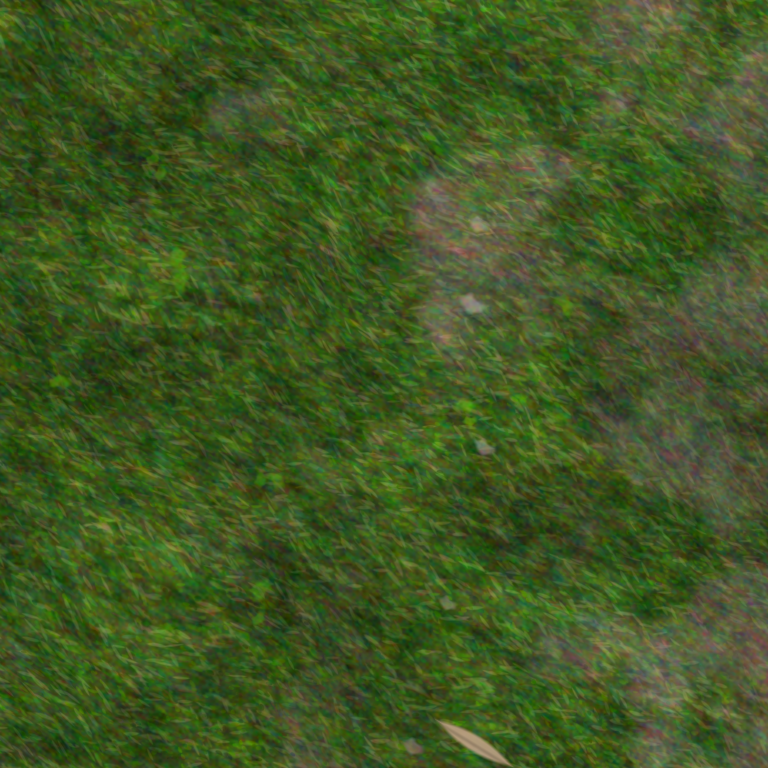
Give the GLSL for this texture, as a Shadertoy shader.

```glsl
const vec3 THATCH = vec3(0.190, 0.280, 0.090);
const vec3 SHADE  = vec3(0.145, 0.235, 0.070);
const vec3 LUSH   = vec3(0.255, 0.430, 0.035);
const vec3 DRY    = vec3(0.390, 0.440, 0.240);
const vec3 TEAL   = vec3(0.110, 0.310, 0.180);
const vec3 RUST   = vec3(0.300, 0.230, 0.110);
const vec3 SOIL   = vec3(0.335, 0.350, 0.260);
const vec3 STONE  = vec3(0.560, 0.530, 0.500);
const vec3 CLOVER = vec3(0.280, 0.490, 0.060);
const vec3 STRAW  = vec3(0.740, 0.630, 0.520);

const float LEAN = -0.55;           // main blade direction, radians
const float LEAN_SPREAD = 1.25;     // random turn of single blades
const int   BLADE_LAYERS = 6;
const float BLADE_CELLS = 40.0;     // cells across the canvas, first layer
const float BLADE_OPACITY = 0.60;
const vec2  STREAK_SCALE = vec2(58.0, 135.0);
const vec3  STREAK_TINT = vec3(0.17, 0.15, 0.13);
const vec2  CLUMP_SCALE = vec2(20.0, 36.0);
const float CLUMP_AMOUNT = 0.45;
const float LIGHT_AMOUNT = 0.75;
const float GRAIN_SCALE = 230.0;
const float GRAIN_AMOUNT = 0.09;
const int   STONE_COUNT = 5;
const int   CLOVER_COUNT = 14;

vec3 hash3(vec2 p) {
    vec3 q = fract(p.xyx * vec3(0.1031, 0.1030, 0.0973));
    q += dot(q, q.yxz + 33.33);
    return fract((q.xxy + q.yzz) * q.zyx);
}

vec3 noise3(vec2 p) {
    vec2 i = floor(p), f = fract(p);
    f = f * f * (3.0 - 2.0 * f);
    return mix(mix(hash3(i), hash3(i + vec2(1, 0)), f.x),
               mix(hash3(i + vec2(0, 1)), hash3(i + vec2(1, 1)), f.x), f.y);
}

float fbm(vec2 p) {
    float sum = 0.0, amp = 0.53;
    for (int i = 0; i < 4; i++) {
        sum += amp * noise3(p).x;
        p = p * 2.03 + 17.7;
        amp *= 0.5;
    }
    return sum;
}

// Coordinates along and across a direction
vec2 turn(vec2 p, float angle) {
    float c = cos(angle), s = sin(angle);
    return vec2(c * p.x + s * p.y, c * p.y - s * p.x);
}

vec3 bladeColor(vec3 h) {
    vec3 c = mix(SHADE, LUSH, h.x);
    c = mix(c, DRY, 0.8 * smoothstep(0.68, 0.85, h.y));
    c = mix(c, TEAL, 0.7 * smoothstep(0.80, 0.93, h.z));
    return mix(c, RUST, 0.7 * smoothstep(0.12, 0.03, h.z));
}

// One jittered grid of tapered blades painted over the ground
vec3 addBlades(vec3 col, vec2 p, float cells, float seed) {
    p = p * cells + seed * 7.31;
    vec2 home = floor(p);
    for (int y = -1; y <= 1; y++)
    for (int x = -1; x <= 1; x++) {
        vec2 cell = home + vec2(x, y);
        vec3 place = hash3(cell + seed * 31.7);
        vec3 look = hash3(cell + seed * 53.3 + 91.0);
        float angle = LEAN + LEAN_SPREAD * (place.z - 0.5);
        vec2 q = turn(p - cell - place.xy, angle);
        float halfLength = mix(0.28, 0.90, look.x * look.x);
        float along = q.x / halfLength;
        float width = mix(0.08, 0.17, look.y) * (1.0 - along * along);
        float bend = 0.12 * (look.z - 0.5) * along * along;
        float cover = smoothstep(0.08, -0.08, abs(q.y - bend) - width);
        cover *= smoothstep(1.0, 0.6, abs(along));
        col = mix(col, bladeColor(look.zxy), BLADE_OPACITY * cover);
    }
    return col;
}

// Soft lumpy ellipse
float blob(vec2 p, float radius) {
    float lump = 0.8 * (noise3(p / radius * 1.6 + 40.0).x - 0.5);
    return smoothstep(1.25, 0.45, length(p * vec2(1.0, 1.6)) / radius + lump);
}

void mainImage(out vec4 fragColor, in vec2 fragCoord) {
    vec2 uv = fragCoord / iResolution.xy;
    vec2 p = uv + 0.03 * (noise3(uv * 6.0).xy - 0.5);

    // Grass
    vec3 col = THATCH;
    for (int i = 0; i < BLADE_LAYERS; i++)
        col = addBlades(col, p, BLADE_CELLS + 5.0 * float(i), float(i + 1));

    // Clumps of shifting brightness and hue
    vec2 lean = turn(p, LEAN);
    vec3 clump = noise3(lean * CLUMP_SCALE + 5.0) - 0.5;
    vec3 tuft = noise3(lean * CLUMP_SCALE * 2.1 + 70.0) - 0.5;
    col *= 1.0 + CLUMP_AMOUNT * (0.6 * (clump.x + tuft.x) + 0.25 * (clump + tuft));

    // Worn patches, thicker to the right
    float wear = fbm(uv * 7.0 + 3.0) + 0.26 * (uv.x - 0.55);
    float bare = smoothstep(0.50, 0.76, wear);
    vec3 earth = SOIL + 0.65 * (col - THATCH);
    earth += vec3(0.06, -0.03, 0.02) * smoothstep(0.0, 0.4, clump.z + tuft.z);
    col = mix(col, earth, 0.9 * bare);

    // Clover leaves
    for (int i = 0; i < CLOVER_COUNT; i++) {
        vec3 h = hash3(vec2(float(i / 2), 12.0));
        vec3 leaf = hash3(vec2(float(i), 27.0));
        vec2 q = turn(uv - h.xy - 0.04 * (leaf.xy - 0.5), 6.0 * leaf.z);
        col = mix(col, CLOVER, 0.65 * blob(q, mix(0.009, 0.018, leaf.z)));
    }

    // Stones
    for (int i = 0; i < STONE_COUNT; i++) {
        vec3 h = hash3(vec2(float(i), 63.0));
        vec2 q = turn(uv - vec2(mix(0.45, 1.0, h.x), h.y), LEAN);
        col = mix(col, STONE, mix(0.4, 0.8, h.z) * blob(q, mix(0.010, 0.018, h.z)));
    }

    // Streaked tint, broad light and fine grain
    vec2 s = lean * STREAK_SCALE;
    col += STREAK_TINT * (0.6 * noise3(s) + 0.5 * noise3(s * 1.9 + 9.0) - 0.55);
    col *= 1.03 + LIGHT_AMOUNT * (fbm(uv * 6.0 + 21.0) - 0.5);
    col += GRAIN_AMOUNT * (noise3(uv * GRAIN_SCALE) - 0.5);

    // Fallen dry leaf
    vec2 d = turn(uv - vec2(0.618, 0.032), LEAN);
    float leafWidth = 0.010 * (1.0 - pow(abs(d.x) / 0.056, 2.0));
    float husk = smoothstep(0.003, -0.003, abs(d.y) - leafWidth);
    float vein = smoothstep(0.0, 0.004, abs(d.y + 0.002));
    col = mix(col, STRAW * mix(0.85, 1.0, vein), 0.9 * husk);

    fragColor = vec4(clamp(col, 0.0, 1.0), 1.0);
}
```
